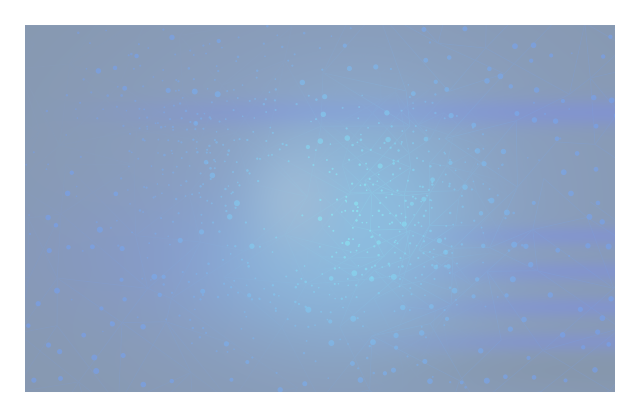
Give the GLSL for this background, as a Shadertoy shader.

```glsl
// Hazy blue panel with light streaks, a cyan glow and a network of linked dots, framed in white.

const vec2 CANVAS = vec2(1.533, 1.0);
const vec2 PANEL_MIN = vec2(0.039, 0.062);
const vec2 PANEL_MAX = vec2(0.961, 0.940);

const vec3 SLATE = vec3(0.525, 0.590, 0.675);
const vec3 HAZE = vec3(0.545, 0.630, 0.770);
const vec3 VIOLET = vec3(0.500, 0.570, 0.840);
const vec3 CYAN = vec3(0.550, 0.755, 0.885);
const vec3 PALE = vec3(0.625, 0.735, 0.840);
const vec3 DOT_BLUE = vec3(0.460, 0.620, 0.920);
const vec3 DOT_CYAN = vec3(0.540, 0.900, 0.950);

float hash(vec2 p) {
    return fract(sin(dot(p, vec2(127.1, 311.7))) * 43758.5453);
}

vec2 hash2(vec2 p) {
    return vec2(hash(p), hash(p + 57.3));
}

// Soft elliptical spot: 1 at its centre, fading over the given radii
float glow(vec2 p, vec2 centre, vec2 radius) {
    vec2 d = (p - centre) / radius;
    return exp(-dot(d, d));
}

float segmentDistance(vec2 p, vec2 a, vec2 b) {
    vec2 pa = p - a, ba = b - a;
    float t = clamp(dot(pa, ba) / max(dot(ba, ba), 1e-6), 0.0, 1.0);
    return length(pa - ba * t);
}

float coverage(float dist, float radius, float pixel) {
    return 1.0 - smoothstep(radius - 0.6 * pixel, radius + 0.6 * pixel, dist);
}

vec2 nodeAt(vec2 cell, float size, float seed) {
    return (cell + 0.08 + 0.84 * hash2(cell + seed)) * size;
}

// Fine dots gather right of centre and thin out to the left
float fineDensity(vec2 p) {
    float right = 0.95 * glow(p, vec2(0.62, 0.49), vec2(0.12, 0.22));
    float left = 0.75 * glow(p, vec2(0.31, 0.67), vec2(0.16, 0.23));
    float low = 0.50 * glow(p, vec2(0.47, 0.31), vec2(0.22, 0.15));
    float gap = glow(p, vec2(0.46, 0.52), vec2(0.055, 0.12));
    return max(right, max(left, low)) * (1.0 - 0.85 * gap);
}

// Large nodes and their links favour the right side and lower left
float nodeDensity(vec2 p) {
    float right = smoothstep(0.38, 0.66, p.x);
    float corner = glow(p, vec2(0.18, 0.23), vec2(0.20, 0.26));
    return clamp(0.14 + 0.62 * right + 0.55 * corner, 0.0, 0.8);
}

float scatter(vec2 q, float size, float radius, float seed, bool fine, float pixel) {
    float mask = 0.0;
    vec2 home = floor(q / size);
    for (int y = -1; y <= 1; y++)
    for (int x = -1; x <= 1; x++) {
        vec2 cell = home + vec2(x, y);
        vec2 node = nodeAt(cell, size, seed);
        vec2 place = node / CANVAS;
        float density = fine ? fineDensity(place) : nodeDensity(place);
        float r = radius * mix(0.75, 1.15, hash(cell + seed + 9.1));
        float shown = step(hash(cell + seed + 23.7), density);
        mask = max(mask, shown * coverage(length(q - node), r, pixel));
    }
    return mask;
}

// Links from each node to its forward neighbours
float links(vec2 q, float size, float seed, float chance, float pixel) {
    float mask = 0.0;
    vec2 home = floor(q / size);
    for (int y = -1; y <= 1; y++)
    for (int x = -1; x <= 1; x++)
    for (int k = 0; k < 4; k++) {
        vec2 cell = home + vec2(x, y);
        vec2 next = cell + (k == 3 ? vec2(0.0, 1.0) : vec2(1.0, float(k - 1)));
        float d = segmentDistance(q, nodeAt(cell, size, seed), nodeAt(next, size, seed));
        float shown = step(hash(cell + seed + float(k) * 7.7), chance);
        mask = max(mask, shown * coverage(d, 0.0008, pixel));
    }
    return mask;
}

// Horizontal streak, brighter from its start column onwards
float streak(vec2 p, float height, float thickness, float start) {
    float d = (p.y - height) / thickness;
    return exp(-d * d) * smoothstep(start - 0.25, start + 0.25, p.x);
}

vec3 backdrop(vec2 p) {
    vec3 col = mix(SLATE, HAZE, glow(p, vec2(0.53, 0.52), vec2(0.48, 0.55)));
    col = mix(col, VIOLET, 0.60 * streak(p, 0.73, 0.035, 0.25));
    col = mix(col, VIOLET, 0.35 * streak(p, 0.73, 0.025, 0.85));
    col = mix(col, VIOLET, 0.45 * glow(p, vec2(0.36, 0.38), vec2(0.28, 0.16)));
    for (int i = 0; i < 4; i++)
        col = mix(col, VIOLET, 0.65 * streak(p, 0.435 - 0.085 * float(i), 0.026, 0.68));
    col = mix(col, SLATE, 0.85 * streak(p, 0.115, 0.045, 0.68));
    col = mix(col, CYAN, 0.85 * glow(p, vec2(0.57, 0.48), vec2(0.165, 0.26)));
    col = mix(col, CYAN, 0.45 * glow(p, vec2(0.46, 0.36), vec2(0.17, 0.16)));
    return mix(col, PALE, 0.80 * glow(p, vec2(0.462, 0.52), vec2(0.07, 0.13)));
}

void mainImage(out vec4 fragColor, in vec2 fragCoord) {
    vec2 p = fragCoord / iResolution.xy;
    vec2 q = p * CANVAS;
    float pixel = 1.0 / iResolution.y;

    vec3 col = backdrop(p);
    float warmth = glow(p, vec2(0.54, 0.50), vec2(0.23, 0.33));
    vec3 dotColor = mix(DOT_BLUE, DOT_CYAN, warmth);

    // Links: a wide web and a tighter one inside the right cluster
    float cluster = glow(p, vec2(0.64, 0.48), vec2(0.11, 0.25));
    float web = links(q, 0.125, 3.0, 0.55, pixel) * nodeDensity(p);
    float mesh = links(q, 0.062, 41.0, 0.5, pixel) * cluster;
    col = mix(col, dotColor, 0.32 * max(web, mesh));

    // Dots: two fine layers under the large nodes
    float fine = max(scatter(q, 0.025, 0.0022, 11.0, true, pixel),
                     scatter(q, 0.034, 0.0027, 71.0, true, pixel));
    col = mix(col, dotColor, mix(0.50, 0.80, warmth) * fine);
    col = mix(col, dotColor, 0.65 * scatter(q, 0.0625, 0.0062, 29.0, false, pixel) * step(0.0, p.x));

    // White frame
    vec2 inside = min(p - PANEL_MIN, PANEL_MAX - p) * CANVAS;
    float panel = smoothstep(-0.5 * pixel, 0.5 * pixel, min(inside.x, inside.y));
    fragColor = vec4(mix(vec3(1.0), col, panel), 1.0);
}
```
